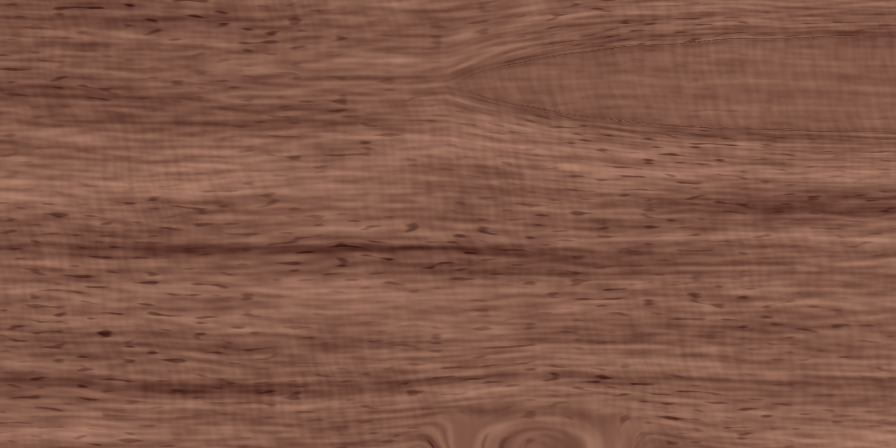
Write a WebGL 1 fragment shader that draws this texture.

```glsl
precision highp float;
// Brown walnut veneer: horizontal grain with a pointed cathedral figure and a knot.
// A bent grain coordinate drives stretched gradient noise for bands, fibres and pores;
// a fine crosswise ripple lies on top. Units: canvas height = 1, origin lower left.

uniform vec2 u_resolution;

const vec3 WOOD_MID = vec3(0.495, 0.336, 0.275);
const vec3 WOOD_STEP = vec3(0.115, 0.102, 0.086);  // colour change per unit of tone
const float BASE_TONE = 0.16;
const float BROAD_BANDS = 0.85;
const float NARROW_BANDS = 0.95;
const float STREAKS = 0.95;
const float FIBRES = 1.0;
const float RIPPLE = 0.42;
const float PORE_DEPTH = 1.25;
const vec2 TONGUE_TIP = vec2(1.0, 0.812);
const float TONGUE_HALF_HEIGHT = 0.11;
const vec2 KNOT_CENTRE = vec2(1.2, 0.0);
const vec2 KNOT_RADII = vec2(0.2, 0.1);

vec2 gradient(vec2 cell) {
  float angle = 6.28318 * fract(sin(dot(cell, vec2(127.1, 311.7))) * 43758.545);
  return vec2(cos(angle), sin(angle));
}

// Gradient noise, roughly -0.7 to 0.7
float noise(vec2 p) {
  vec2 i = floor(p), f = p - i;
  vec2 w = f * f * f * (f * (f * 6.0 - 15.0) + 10.0);
  float a = dot(gradient(i), f);
  float b = dot(gradient(i + vec2(1.0, 0.0)), f - vec2(1.0, 0.0));
  float c = dot(gradient(i + vec2(0.0, 1.0)), f - vec2(0.0, 1.0));
  float d = dot(gradient(i + 1.0), f - 1.0);
  return mix(mix(a, b, w.x), mix(c, d, w.x), w.y);
}

float band(float g, float centre, float width) {
  float d = (g - centre) / width;
  return exp(-d * d);
}

// Signed vertical distance to the tongue outline, negative inside
float tongueDistance(vec2 p, out float halfHeight) {
  float run = max(p.x - TONGUE_TIP.x, 0.0);
  halfHeight = TONGUE_HALF_HEIGHT * (1.0 - exp(-3.5 * run));
  return abs(p.y - TONGUE_TIP.y) - halfHeight;
}

// Height across the grain, bent around the tongue and the knot
float grainHeight(vec2 p, float edge, float halfHeight, float inside) {
  float push = halfHeight * exp(-max(edge, 0.0) / 0.12);
  float g = p.y - (1.0 - inside) * sign(p.y - TONGUE_TIP.y) * push;
  g -= 0.05 * band(p.x, KNOT_CENTRE.x, 0.26) * exp(-p.y / 0.15);
  float ring = length((p - KNOT_CENTRE) / KNOT_RADII);
  g = mix(g, 0.075 * ring, 1.0 - smoothstep(0.75, 1.35, ring));
  g += 0.022 * noise(p * vec2(1.3, 2.6) + 3.7);
  return g + 0.005 * noise(p * vec2(4.5, 11.0) + 9.2);
}

// The few wide light and dark zones of the plank
float zones(float x, float g) {
  float t = 0.55 * band(g, 0.58, 0.05) * (1.0 - smoothstep(0.3, 1.6, x));
  t += 0.45 * band(g, 0.31, 0.035) * (1.0 - smoothstep(0.6, 1.7, x));
  t += 0.4 * band(g, 0.67, 0.03) * band(x, 1.0, 0.35);
  t -= 0.75 * band(g, 0.55, 0.055) * smoothstep(1.1, 1.8, x);
  t -= 0.85 * band(g, 0.445, 0.009) * (1.0 - smoothstep(0.6, 1.5, x));
  t -= 0.7 * band(g, 0.14, 0.014);
  t -= 0.6 * band(g, 0.81, 0.03) * (1.0 - smoothstep(0.1, 1.0, x));
  return t;
}

void main() {
  vec2 p = gl_FragCoord.xy / u_resolution.y;
  float halfHeight;
  float edge = tongueDistance(p, halfHeight);
  edge += 0.006 * noise(p * vec2(7.0, 9.0)) * step(TONGUE_TIP.x, p.x);
  float inside = 1.0 - smoothstep(-0.004, 0.004, edge);
  inside *= smoothstep(0.0, 0.02, halfHeight);
  float g = grainHeight(p, edge, halfHeight, inside);

  // Growth bands, calmer inside the tongue
  float bands = BROAD_BANDS * noise(vec2(p.x * 0.6 + 5.3, g * 8.3));
  bands += NARROW_BANDS * noise(vec2(p.x * 1.1 + 17.1, g * 23.7));
  bands += zones(p.x, g);
  float tone = BASE_TONE + bands * (1.0 - 0.75 * inside);
  float outline = exp(-abs(edge) / 0.012) * smoothstep(0.0, 0.03, halfHeight);
  tone -= 0.6 * outline;

  // Fine lengthwise fibres
  float fine = STREAKS * noise(vec2(p.x * 3.3 + 31.0, g * 57.0));
  fine += FIBRES * noise(vec2(p.x * 13.0 + 47.0, g * 97.0));
  tone += fine * (1.0 - 0.5 * inside);

  // Crosswise ripple, in patches
  float patches = 0.7 + 0.9 * noise(p * vec2(2.3, 4.1) + 61.0);
  float slant = p.x + 0.18 * p.y + 0.02 * noise(p * vec2(3.0, 9.0));
  tone += RIPPLE * patches * (1.0 + 0.4 * inside) * noise(vec2(slant * 71.0, p.y * 17.0));

  // Short dark pores
  float dash = noise(vec2(p.x * 19.0 + 73.0, g * 88.0));
  float density = clamp(0.65 + 1.3 * noise(vec2(p.x * 1.7, g * 9.0 + 83.0)), 0.15, 1.2);
  tone -= PORE_DEPTH * density * smoothstep(0.2, 0.5, dash) * (1.0 - 0.75 * inside);

  gl_FragColor = vec4(WOOD_MID + WOOD_STEP * clamp(tone, -2.3, 1.6), 1.0);
}
```
